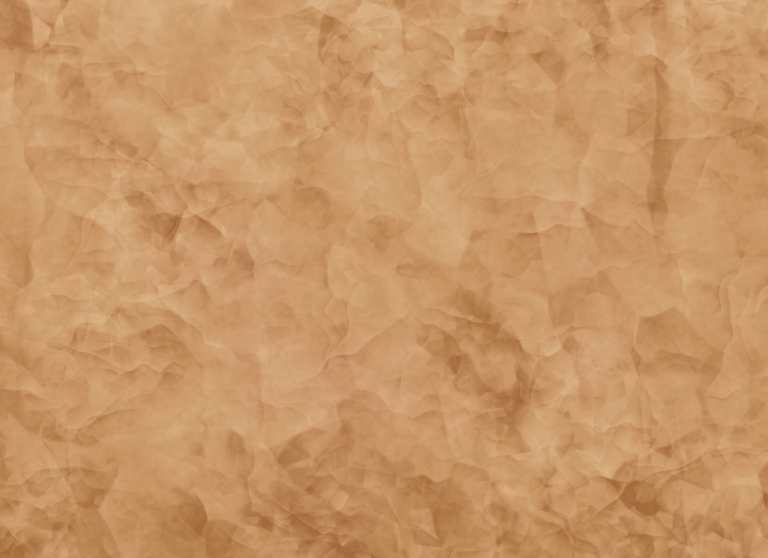
Reproduce this texture procedurally as a WebGL 2 fragment shader.

```glsl
#version 300 es
precision highp float;
// Crumpled brown wrapping paper under soft light from the upper left.
// Tilted Voronoi facets give the angular planes; scattered tapered creases,
// each lit on one side and shaded on the other, give the wrinkles.
uniform vec2 u_resolution;
out vec4 fragColor;

vec2 hash2(vec2 p) {
  vec3 q = fract(p.xyx * vec3(0.1031, 0.1030, 0.0973));
  q += dot(q, q.yzx + 33.33);
  return fract((q.xx + q.yz) * q.zy);
}

float noise(vec2 p) {
  vec2 i = floor(p), f = fract(p);
  f = f * f * (3.0 - 2.0 * f);
  float low = mix(hash2(i).x, hash2(i + vec2(1, 0)).x, f.x);
  float high = mix(hash2(i + vec2(0, 1)).x, hash2(i + vec2(1, 1)).x, f.x);
  return mix(low, high, f.y) - 0.5;
}

float fbm(vec2 p) {
  float sum = 0.0, amp = 1.0;
  for (int i = 0; i < 4; i++) {
    sum += amp * noise(p);
    p = mat2(1.6, 1.2, -1.2, 1.6) * p + 17.3;
    amp *= 0.5;
  }
  return sum;
}

mat2 rotate(float a) {
  return mat2(cos(a), sin(a), -sin(a), cos(a));
}

// Randomly tilted planes, blended over narrow cell borders
float facets(vec2 p, float sharpness) {
  vec2 cell = floor(p);
  float total = 0.0, tone = 0.0;
  for (int y = -1; y <= 1; y++)
  for (int x = -1; x <= 1; x++) {
    vec2 c = cell + vec2(x, y);
    vec2 d = p - c - hash2(c);
    vec2 r = hash2(c + 71.7);
    float weight = exp(-sharpness * dot(d, d));
    float angle = 6.2832 * r.x;
    tone += weight * (1.5 * dot(d, vec2(cos(angle), sin(angle))) + 0.8 * (r.y - 0.5));
    total += weight;
  }
  return tone / max(total, 1e-30);
}

// Two short folds per cell: a thin highlight beside a wedge of fading shadow
float creases(vec2 p, float softness) {
  vec2 cell = floor(p);
  float tone = 0.0;
  for (int k = 0; k < 18; k++) {
    vec2 c = cell + vec2(k % 3 - 1, (k / 3) % 3 - 1);
    vec2 id = c + 117.0 * float(k / 9);
    vec2 r = hash2(id + 13.1), s = hash2(id + 47.9);
    float angle = -0.65 + 3.0 * (r.x - 0.5);
    vec2 q = (p - c - hash2(id)) * rotate(angle);
    q.y += (s.x - 0.5) * 0.4 * q.x * q.x + 0.13 * noise(q * vec2(6.0, 3.0) + id * 3.7);
    float halfLength = mix(0.25, 0.8, r.y);
    float taper = max(0.0, 1.0 - abs(q.x) / halfLength);
    float facing = 0.45 + 0.55 * abs(dot(vec2(-sin(angle), cos(angle)), vec2(-0.5, 0.86)));
    float shadow = exp(-abs(q.y) / (0.025 + 0.17 * taper * s.x));
    float light = 0.75 * exp(-abs(q.y) / 0.07);
    float side = smoothstep(-softness, softness, q.y);
    tone += sqrt(taper) * facing * mix(0.15, 1.0, s.y) * mix(-shadow, light, side);
  }
  return tone;
}

void main() {
  vec2 uv = gl_FragCoord.xy / u_resolution;
  vec2 p = gl_FragCoord.xy / u_resolution.y;
  vec2 w = p + 0.026 * vec2(noise(p * 6.0), noise(p * 6.0 + 31.0))
             + 0.013 * vec2(noise(p * 23.0), noise(p * 23.0 + 57.0));

  // Broad lighting: paler towards the top, darker at the left and bottom
  float tone = 0.69 + 0.27 * (uv.y - 0.5) + 0.2 * fbm(p * 2.3 + 4.0);
  tone -= 0.2 * exp(-uv.x * 14.0) + 0.12 * exp(-uv.y * 7.0);

  // Planes from large to small, stretched along the falling diagonal
  vec2 d = rotate(0.7) * w * vec2(0.85, 1.15);
  tone += 0.20 * facets(d * 4.2 + 3.0, 60.0);
  tone += 0.21 * facets(rotate(1.1) * w * vec2(8.0, 11.0) + 9.0, 45.0);
  float busy = smoothstep(-0.45, 0.3, fbm(p * 3.1 + 21.0));
  tone += (0.1 + 0.16 * busy) * facets(rotate(0.4) * w * vec2(15.0, 21.0) + 5.0, 30.0);
  tone += (0.06 + 0.14 * busy) * facets(w * 34.0 + 25.0, 20.0);

  // Wrinkles at five sizes; the smaller ones gather in busy areas
  tone += 0.34 * creases(w * 4.2 + 2.0, 0.01);
  tone += 0.40 * creases(w * 7.5 + 14.0, 0.018);
  tone += (0.2 + 0.22 * busy) * creases(rotate(0.3) * w * 12.0 + 37.0, 0.03);
  tone += (0.12 + 0.24 * busy) * creases(w * 19.0 + 61.0, 0.045);
  tone += (0.08 + 0.16 * busy) * creases(rotate(-0.4) * w * 31.0 + 83.0, 0.07);

  // Long upright folds near both sides
  float right = w.x - 1.19 - 0.05 * (0.7 - w.y);
  float left = w.x - 0.03 - 0.03 * w.y;
  float band = smoothstep(-0.022, -0.016, right) * smoothstep(0.025, 0.0, right);
  tone -= 0.3 * band * smoothstep(0.4, 0.65, p.y);
  tone -= 0.25 * exp(-abs(left) * 70.0) * smoothstep(0.2, 0.4, p.y) * smoothstep(0.85, 0.6, p.y);

  // Paper fibre
  tone += 0.12 * noise(p * 150.0) + 0.09 * noise(p * vec2(60.0, 90.0));
  tone = clamp(tone, -0.15, 1.2);

  vec3 color = mix(vec3(0.67, 0.45, 0.265), vec3(0.785, 0.583, 0.39), min(tone / 0.55, 1.0));
  color = mix(color, vec3(0.835, 0.67, 0.49), clamp((tone - 0.55) / 0.55, 0.0, 1.2));
  color += vec3(0.004, 0.0, 0.02) * smoothstep(0.1, 0.5, fbm(p * 2.0 + 50.0));
  fragColor = vec4(color, 1.0);
}
```
